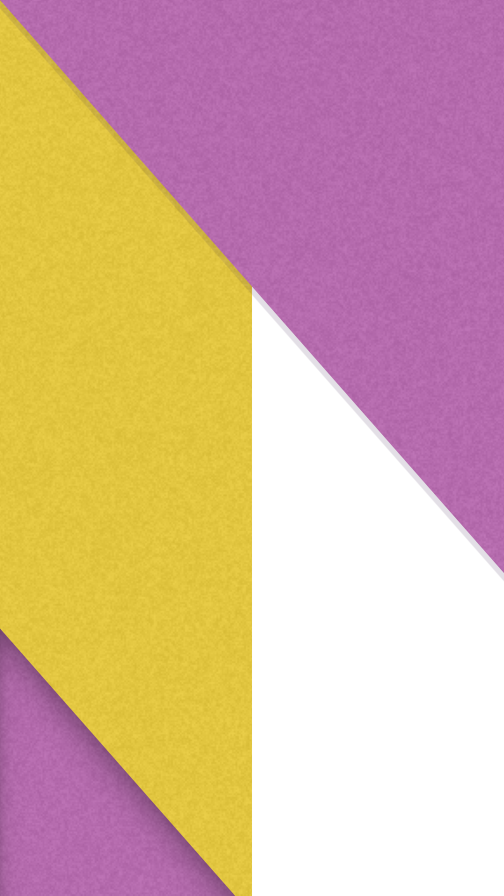
This background is drawn by a WebGL 2 fragment shader. Its source:

```glsl
#version 300 es
precision highp float;
// Grainy purple and yellow paper sheets cut on a diagonal over white, with soft shadows.
uniform vec2 u_resolution;
out vec4 fragColor;

float hash(vec2 p) {
    vec3 q = fract(vec3(p.xyx) * 0.1031);
    q += dot(q, q.yzx + 33.33);
    return fract((q.x + q.y) * q.z);
}

float valueNoise(vec2 p) {
    vec2 cell = floor(p), f = fract(p);
    f = f * f * (3.0 - 2.0 * f);
    return mix(mix(hash(cell), hash(cell + vec2(1, 0)), f.x),
               mix(hash(cell + vec2(0, 1)), hash(cell + 1.0), f.x), f.y);
}

// Paper grain centred on zero: fine specks over slightly broader fibres
float paperGrain(vec2 p) {
    return 0.6 * valueNoise(p * 290.0) + 0.4 * valueNoise(p * 130.0 + 17.0) - 0.5;
}

// Signed distance below a falling diagonal that meets the left side at startY
float belowDiagonal(vec2 p, float startY) {
    return (p.y - startY - 1.137 * p.x) / length(vec2(1.137, 1.0));
}

void main() {
    // Canvas is 1 wide and 16/9 high, measured down from the top left
    vec2 uv = gl_FragCoord.xy / u_resolution;
    vec2 p = vec2(uv.x, 1.0 - uv.y) * vec2(1.0, 16.0 / 9.0);
    vec2 pixelSize = vec2(1.0, 16.0 / 9.0) / u_resolution;
    float aa = 0.6 * max(pixelSize.x, pixelSize.y);

    float upper = belowDiagonal(p, 0.0);
    float lower = belowDiagonal(p, 1.247);
    float grain = paperGrain(p);
    vec3 purple = vec3(0.71, 0.42, 0.68) + 0.08 * grain;
    vec3 yellow = vec3(0.885, 0.775, 0.25) + 0.08 * grain;

    // Yellow sheet on the left, plain white on the right
    vec3 color = mix(yellow, vec3(1.0), smoothstep(-aa, aa, p.x - 0.5));

    // Narrow shadow cast by the upper purple sheet
    vec3 edgeShade = mix(vec3(0.9, 0.89, 1.0), vec3(0.89, 0.875, 0.9), step(0.5, p.x));
    color *= mix(edgeShade, vec3(1.0), smoothstep(0.009, 0.0125, upper));

    // Recessed purple corner, shaded along the cut and the left side
    float cutShade = 0.26 * exp(-pow(max(lower, 0.0) / 0.032, 1.3));
    float sideShade = 0.15 * exp(-p.x / 0.014);
    vec3 corner = purple * (1.0 - cutShade) * (1.0 - sideShade);
    color = mix(color, corner, smoothstep(-aa, aa, lower));

    // Upper purple sheet
    color = mix(purple, color, smoothstep(-aa, aa, upper));
    fragColor = vec4(color, 1.0);
}
```
